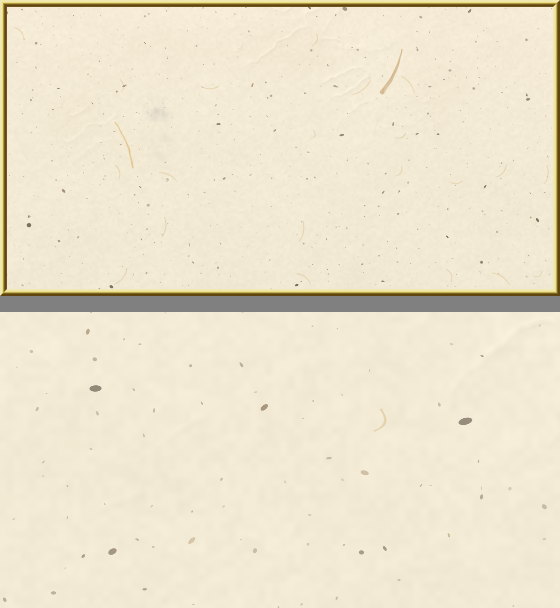
Top: the whole. Bottom: its middle third, enlarged.
Give the GLSL for this texture, as a WebGL 1 fragment shader.

```glsl
precision highp float;
// Handmade cream paper inside a bevelled gold frame.
// Paper: layered value noise, embossed creases, hashed flecks and hairs,
// two long plant strands and a grey smudge. Units: canvas height = 1.

uniform vec2 u_resolution;

#define FRAME_WIDTH 0.0232
#define GRAIN 0.020
#define MOTTLE 0.022
#define CREASE 0.042
#define FLECK_SHARE 0.30
#define HAIR_SHARE 0.22
#define PAPER vec3(0.953, 0.918, 0.836)
#define TAN vec3(0.80, 0.66, 0.42)
#define PALE_GOLD vec3(0.94, 0.91, 0.69)
#define GOLD vec3(0.92, 0.86, 0.45)
#define BRONZE vec3(0.52, 0.42, 0.16)
#define UMBER vec3(0.38, 0.27, 0.06)

float hash(vec2 p) {
  vec3 q = fract(vec3(p.xyx) * 0.1031);
  q += dot(q, q.yzx + 33.33);
  return fract((q.x + q.y) * q.z);
}

float noise(vec2 p) {
  vec2 i = floor(p), f = fract(p);
  f = f * f * (3.0 - 2.0 * f);
  return mix(mix(hash(i), hash(i + vec2(1.0, 0.0)), f.x),
             mix(hash(i + vec2(0.0, 1.0)), hash(i + vec2(1.0)), f.x), f.y);
}

float fbm(vec2 p) {
  float sum = 0.0, amp = 0.5;
  for (int i = 0; i < 4; i++) {
    sum += amp * noise(p);
    p = p * 2.03 + 17.3;
    amp *= 0.5;
  }
  return sum / 0.9375;
}

vec2 rotate(vec2 p, float a) {
  return vec2(cos(a) * p.x + sin(a) * p.y, cos(a) * p.y - sin(a) * p.x);
}

// Height of thin ridges that rise to the right
float creaseHeight(vec2 p) {
  vec2 q = rotate(p, 0.42) * vec2(6.0, 17.0) + 40.0;
  q += 1.3 * (fbm(p * 9.0 + 5.0) - 0.5);
  return exp(-11.0 * abs(noise(q) - 0.5));
}

// Coverage of a bowed strand from a to b; width tapers from start to end
float strand(vec2 p, vec2 a, vec2 b, float bow, vec2 widths, float px) {
  vec2 axis = b - a;
  float len = length(axis);
  vec2 dir = axis / len;
  float t = clamp(dot(p - a, dir) / len, 0.0, 1.0);
  vec2 spine = a + axis * t + vec2(-dir.y, dir.x) * bow * 4.0 * t * (1.0 - t);
  float w = mix(widths.x, widths.y, t);
  return 1.0 - smoothstep(w - 0.6 * px, w + 0.8 * px, length(p - spine));
}

// One elongated fleck in some cells of a grid: x = coverage, y = tint
vec2 fleck(vec2 p, float cell, float radius, float seed, float px) {
  vec2 id = floor(p / cell) + seed;
  vec2 center = 0.2 + 0.6 * vec2(hash(id + 3.1), hash(id + 7.7));
  vec2 q = rotate((fract(p / cell) - center) * cell, 3.14 * hash(id + 11.3));
  q.y *= 1.0 + 1.6 * hash(id + 5.9);
  float r = radius * (0.5 + 0.6 * hash(id + 19.0));
  float cover = 1.0 - smoothstep(r - 0.6 * px, r + 0.7 * px, length(q));
  return vec2(cover * step(hash(id), FLECK_SHARE), hash(id + 23.0));
}

vec3 paper(vec2 p, float px) {
  // Tone: warm at the top, cooler below, with mottle and fine grain
  vec3 c = PAPER + mix(vec3(-0.010, -0.008, -0.010), vec3(0.008, 0.004, 0.002), p.y);
  c += MOTTLE * (fbm(p * vec2(4.0, 6.0)) - 0.5) * vec3(0.8, 1.0, 1.4);
  float grain = noise(p * 120.0) + 0.6 * noise(rotate(p, 0.3) * vec2(45.0, 80.0)) - 0.8;
  c += GRAIN * grain;

  // Creases lit from above, mostly in the upper part
  vec2 toLight = vec2(-0.0015, 0.0030);
  float relief = creaseHeight(p - toLight) - creaseHeight(p + toLight);
  float patches = smoothstep(0.46, 0.66, fbm(p * 3.2 + 8.0));
  c += CREASE * relief * patches * mix(0.15, 1.0, smoothstep(0.3, 0.75, p.y));

  // Grey smudge with a faint tail
  float blotch = smoothstep(0.30, 0.75, fbm(p * 28.0));
  float smudge = exp(-dot(p - vec2(0.53, 0.63), p - vec2(0.53, 0.63)) / 0.0016);
  vec2 tail = (p - vec2(0.545, 0.50)) * vec2(1.8, 0.8);
  smudge += 0.45 * exp(-dot(tail, tail) / 0.0022);
  c = mix(c, vec3(0.70, 0.69, 0.67), 0.42 * smudge * blotch);

  // Flecks: each layer is finer, denser and fainter
  float cell = 0.155, radius = 0.0075, strength = 0.75;
  for (int i = 0; i < 4; i++) {
    vec2 f = fleck(p + 0.037 * float(i), cell, radius, 31.0 * float(i + 1), px);
    vec3 tint = mix(vec3(0.30, 0.25, 0.20), vec3(0.62, 0.50, 0.34), f.y * f.y);
    c = mix(c, tint, f.x * strength * (0.5 + 0.5 * hash(vec2(f.y * 91.0, 4.0))));
    cell *= 0.60; radius *= 0.62; strength *= 0.80;
  }

  // Short pale hairs, one per chosen cell
  vec2 id = floor(p / 0.16);
  vec2 mid = (id + 0.35 + 0.3 * vec2(hash(id + 51.0), hash(id + 57.0))) * 0.16;
  vec2 reach = rotate(vec2(0.012 + 0.028 * hash(id + 61.0), 0.0), 3.14 * hash(id + 67.0));
  float hair = strand(p, mid - reach, mid + reach, 0.008, vec2(0.0016, 0.0010), px);
  c = mix(c, TAN, 0.35 * hair * step(hash(id + 71.0), HAIR_SHARE));

  // Two long plant strands
  vec2 wobble = 0.004 * (vec2(noise(p * 40.0), noise(p * 40.0 + 9.0)) - 0.5);
  float fiber = 0.6 + 0.4 * noise(rotate(p, 1.15) * vec2(40.0, 220.0));
  float broad = strand(p + wobble, vec2(1.357, 0.833), vec2(1.291, 0.689), 0.010, vec2(0.0015, 0.0065), px);
  float thin = strand(p + wobble, vec2(0.387, 0.586), vec2(0.448, 0.434), 0.012, vec2(0.0012, 0.0026), px);
  c = mix(c, vec3(0.78, 0.65, 0.46), 0.85 * broad * fiber);
  return mix(c, vec3(0.85, 0.70, 0.40), 0.80 * thin * fiber);
}

// Ridge profile: s runs from the lit edge (0) to the shaded edge (1)
vec3 ridge(float s, float aa) {
  vec3 lit = mix(PALE_GOLD, GOLD, smoothstep(0.33 - aa, 0.33 + aa, s));
  vec3 shade = mix(BRONZE, UMBER, smoothstep(0.66 - aa, 0.66 + aa, s));
  return mix(lit, shade, smoothstep(0.5 - aa, 0.5 + aa, s));
}

void main() {
  float px = 1.0 / u_resolution.y;
  vec2 p = gl_FragCoord.xy * px;
  vec2 far = vec2(u_resolution.x * px, 1.0) - p;

  // Mitred frame: lit outside on top and left, inside on bottom and right
  float topLeft = min(p.x, far.y), bottomRight = min(far.x, p.y);
  float edge = min(topLeft, bottomRight);
  float s = clamp(edge / FRAME_WIDTH, 0.0, 1.0);
  float aa = 0.5 * px / FRAME_WIDTH;
  float side = smoothstep(-0.7 * px, 0.7 * px, topLeft - bottomRight);
  vec3 frame = mix(ridge(s, aa), ridge(1.0 - s, aa), side);

  float inside = smoothstep(-0.6 * px, 0.6 * px, edge - FRAME_WIDTH);
  gl_FragColor = vec4(mix(frame, paper(p, px), inside), 1.0);
}
```
